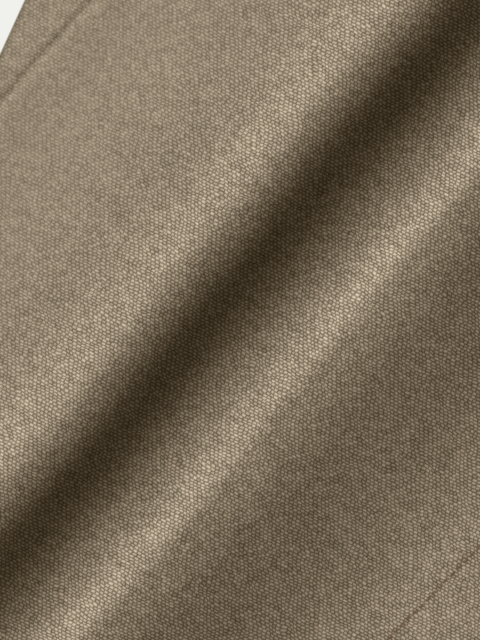
This texture is drawn by a Shadertoy shader. Its source:

```glsl
const vec3 SHADOW = vec3(0.22, 0.18, 0.12);
const vec3 LIGHT = vec3(0.72, 0.66, 0.57);
const vec3 BACKDROP = vec3(0.94, 0.94, 0.93);
const vec3 STITCH = vec3(0.40, 0.29, 0.23);
const vec2 ACROSS = vec2(0.76, -0.65);
const vec2 ALONG = vec2(0.65, 0.76);
const vec2 YARN = vec2(0.87, -0.49);

float hash(vec2 p) {
    vec3 h = fract(vec3(p.xyx) * 0.1031);
    h += dot(h, h.yzx + 33.33);
    return fract((h.x + h.y) * h.z);
}

float noise(vec2 p) {
    vec2 i = floor(p), f = fract(p);
    f = f * f * (3.0 - 2.0 * f);
    float low = mix(hash(i), hash(i + vec2(1, 0)), f.x);
    float high = mix(hash(i + vec2(0, 1)), hash(i + vec2(1, 1)), f.x);
    return mix(low, high, f.y);
}

float fbm(vec2 p) {
    float sum = 0.0, gain = 0.5;
    for (int i = 0; i < 4; i++) {
        sum += gain * noise(p);
        p = p * 2.03 + 17.0;
        gain *= 0.5;
    }
    return sum;
}

float bell(float x, float centre, float width) {
    float t = (x - centre) / width;
    return exp(-t * t);
}

// Broad light and shade: each ridge breaks quickly, then sinks slowly
float foldTone(float d) {
    float tone = 0.575 + 0.045 * bell(d, -0.195, 0.045);
    tone = mix(tone, 0.47, smoothstep(-0.185, -0.135, d));
    tone = mix(tone, 0.225, smoothstep(-0.16, -0.08, d));
    tone = mix(tone, 0.50, smoothstep(-0.075, 0.04, d));
    tone = mix(tone, 0.63, smoothstep(0.02, 0.075, d));
    tone = mix(tone, 0.49, smoothstep(0.078, 0.115, d));
    tone = mix(tone, 0.39, smoothstep(0.11, 0.20, d));
    return mix(tone, 0.54, smoothstep(0.23, 0.48, d));
}

// Short slanted yarn dashes, each row shifted into a twill
float weave(vec2 p, vec2 density) {
    vec2 q = vec2(dot(p, YARN), dot(p, vec2(-YARN.y, YARN.x))) * density;
    q += 0.8 * vec2(noise(p * 60.0), noise(p * 60.0 + 40.0));
    float row = floor(q.y);
    q.x += 0.38 * row + 0.35 * hash(vec2(row, floor(q.x / 9.0)));
    vec2 f = abs(fract(q) - 0.5);
    float dash = (1.0 - smoothstep(0.18, 0.5, f.x))
               * (1.0 - smoothstep(0.12, 0.5, f.y));
    return 1.3 * (dash - 0.4) + 0.6 * (hash(floor(q)) - 0.5);
}

float smoothWeave(vec2 p, vec2 density, float pixel) {
    float sum = 0.0;
    for (int i = 0; i < 4; i++) {
        vec2 corner = vec2(i % 2, i / 2) - 0.5;
        sum += weave(p + 0.5 * corner * pixel, density);
    }
    return sum * 0.25;
}

// Dashed thread running along a line
float stitches(float offset, float run, float spacing) {
    float dash = abs(fract(run / spacing) - 0.5);
    return (1.0 - smoothstep(0.001, 0.0028, abs(offset)))
         * (1.0 - smoothstep(0.26, 0.42, dash));
}

void mainImage(out vec4 fragColor, in vec2 fragCoord) {
    float pixel = 1.0 / iResolution.y;
    vec2 p = fragCoord * pixel;
    float run = dot(p, ALONG);
    float d = dot(p, ACROSS);

    // Folds wander slightly along their length
    float bend = 0.014 * (noise(vec2(run * 3.0, 4.0)) - 0.5);
    float tone = foldTone(d + bend);
    tone += 0.06 * (fbm(vec2(run * 4.0, d * 14.0) + 9.0) - 0.47);

    // Cloth grain, softer on the far panel
    float focus = smoothstep(-0.5, -0.12, d);
    float grain = smoothWeave(p, vec2(135.0, 205.0), pixel);
    float fuzz = noise(p * 260.0) - 0.5;
    float mottle = fbm(p * 110.0) - 0.47;
    tone *= 1.0 + mix(0.12, 0.30, focus) * grain + 0.16 * fuzz + 0.10 * mottle;

    // Pressed seam near the upper left edge
    float seam = d + 0.547 + 0.004 * (noise(vec2(run * 14.0, 2.0)) - 0.5);
    tone -= 0.10 * bell(seam, 0.0, 0.005);
    tone += 0.03 * bell(seam, 0.012, 0.008);

    // Sewn hem in the lower right corner
    float hem = dot(p, vec2(0.71, -0.70)) - 0.43;
    tone -= 0.05 * bell(hem, 0.0, 0.005);
    vec3 color = mix(SHADOW, LIGHT, (tone - 0.22) / 0.5);
    color = mix(color, STITCH, 0.5 * stitches(hem, run, 0.014));

    // Bare backdrop beyond the cloth edge
    float edge = dot(p - vec2(0.0, 0.915), vec2(-0.909, 0.417));
    color *= 1.0 - 0.15 * bell(edge, 0.0, 0.006);
    color = mix(color, BACKDROP, smoothstep(-0.002, 0.002, edge));

    fragColor = vec4(clamp(color, 0.0, 1.0), 1.0);
}
```
